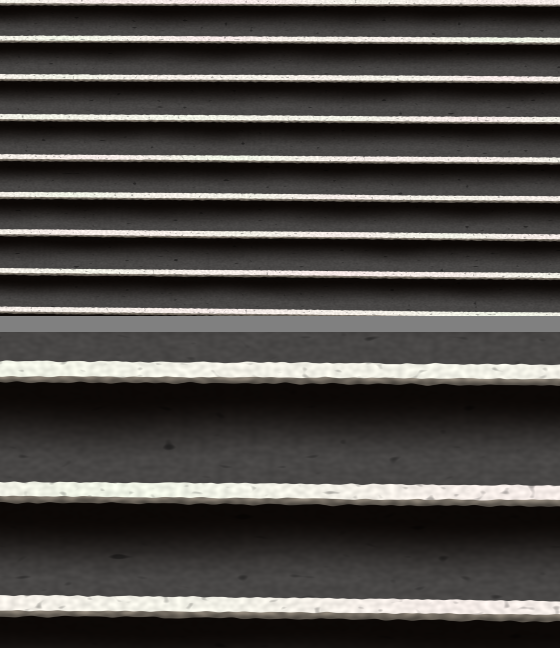
Top, the full canvas; bottom, a detail of the centre.
This texture is drawn by a Shadertoy shader. Its source:

```glsl
// Stack of dark rough slats, each with a sunlit pale front edge.
// Slats are painted from top to bottom; every one adds its lit edge, a grey
// underside and a shadow that fades to charcoal. Gradient noise adds the wear.

#define SLATS 9             // visible slat edges
#define PITCH 0.1228        // mean spacing, in canvas heights
#define FIRST_EDGE 0.0125   // lower rim of the top slat, from the top
#define LIT_HEIGHT 0.0152   // thickness of the pale edge
#define UNDER_HEIGHT 0.0068 // thickness of the grey underside
#define SHADOW_START 0.020  // where the shadow begins to fade
#define SHADOW_END 0.092    // where the charcoal is fully visible
#define ROUGHNESS 0.0016    // raggedness of the rims
#define GRAIN 0.11          // strength of the surface grain

const vec3 SHADOW = vec3(0.045, 0.030, 0.022);
const vec3 CHARCOAL = vec3(0.285, 0.278, 0.274);
const vec3 UNDERSIDE = vec3(0.46, 0.43, 0.39);
const vec3 LIT = vec3(0.955, 0.935, 0.905);

vec2 gradientAt(vec2 cell) {
    float angle = 6.2832 * fract(sin(dot(cell, vec2(127.1, 311.7))) * 43758.5);
    return vec2(cos(angle), sin(angle));
}

float gradientNoise(vec2 p) {
    vec2 i = floor(p), f = fract(p);
    vec2 u = f * f * f * (f * (f * 6.0 - 15.0) + 10.0);
    vec2 e = vec2(0.0, 1.0);
    float a = dot(gradientAt(i), f);
    float b = dot(gradientAt(i + e.yx), f - e.yx);
    float c = dot(gradientAt(i + e.xy), f - e.xy);
    float d = dot(gradientAt(i + e.yy), f - e.yy);
    return mix(mix(a, b, u.x), mix(c, d, u.x), u.y);
}

// Lower rim of a slat's lit edge: uneven spacing, growing tilt, slight bow
float rimHeight(float slat, float x, float centre) {
    float swing = sin(1.047 * (slat - 2.9)) * exp(-pow((slat - 2.7) / 3.0, 2.0));
    float tilt = 0.0026 + 0.001 * slat;
    float bow = 0.0014 * gradientNoise(vec2(x * 1.7, slat * 3.7 + 0.5));
    return FIRST_EDGE + PITCH * slat + 0.0062 * swing + tilt * (x - centre) + bow;
}

// Dark slat face: fading shadow, streaky grain and small pits
vec3 faceColor(vec2 p, float depth) {
    float wobble = 0.008 * gradientNoise(p * vec2(5.0, 12.0));
    float light = smoothstep(SHADOW_START, SHADOW_END, depth + wobble);
    float grain = gradientNoise(p * vec2(110.0, 190.0))
                + 0.7 * gradientNoise(p * vec2(45.0, 100.0));
    float pit = smoothstep(0.40, 0.62, gradientNoise(p * vec2(38.0, 95.0) + 7.3));
    vec3 color = mix(SHADOW, CHARCOAL, light);
    return color * (1.0 + GRAIN * grain) * (1.0 - 0.4 * pit);
}

// Pale edge: faint drift of tint, chalky grain and chips
vec3 litColor(vec2 p, float slat) {
    float drift = gradientNoise(vec2(p.x * 2.2, slat * 5.3 + 0.4));
    float grain = gradientNoise(p * vec2(120.0, 170.0));
    float chip = smoothstep(0.28, 0.60, gradientNoise(p * vec2(75.0, 140.0) + 3.1));
    vec3 color = LIT + drift * vec3(0.03, -0.04, 0.01);
    return color * (1.0 + GRAIN * grain) * (1.0 - 0.28 * chip);
}

void mainImage(out vec4 fragColor, in vec2 fragCoord) {
    float centre = 0.5 * iResolution.x / iResolution.y;
    vec2 p = fragCoord / iResolution.y;
    p.y = 1.0 - p.y;                       // measure downwards
    float aa = 0.65 / iResolution.y;
    vec3 color = CHARCOAL;

    for (int n = 0; n < SLATS; n++) {
        float slat = float(n);
        float depth = p.y - rimHeight(slat, p.x, centre);

        // Each rim is ragged in its own way, and thickness varies along it
        float topWear = ROUGHNESS * gradientNoise(vec2(p.x * 90.0, slat * 9.1 + 0.3));
        float rimWear = ROUGHNESS * gradientNoise(vec2(p.x * 70.0, slat * 7.7 + 0.6));
        float underWear = ROUGHNESS * gradientNoise(vec2(p.x * 60.0, slat * 4.9 + 0.2));
        float vary = 0.16 * gradientNoise(vec2(p.x * 1.1, slat * 2.3 + 0.7));
        float litTop = -LIT_HEIGHT * (1.0 + vary) + topWear;
        float underEnd = UNDER_HEIGHT * (1.0 - 1.5 * vary) + 1.5 * underWear;

        // Layers from the lit edge down to the shaded face
        vec3 under = UNDERSIDE * (1.0 + 0.35 * gradientNoise(p * vec2(80.0, 150.0)));
        under *= mix(1.08, 0.75, smoothstep(0.0, UNDER_HEIGHT, depth));
        vec3 layer = mix(litColor(p, slat), under,
                         smoothstep(-aa, aa, depth - rimWear));
        layer = mix(layer, faceColor(p, depth),
                    smoothstep(-aa, aa, depth - underEnd));
        color = mix(color, layer, smoothstep(-aa, aa, depth - litTop));
    }
    fragColor = vec4(clamp(color, 0.0, 1.0), 1.0);
}
```
